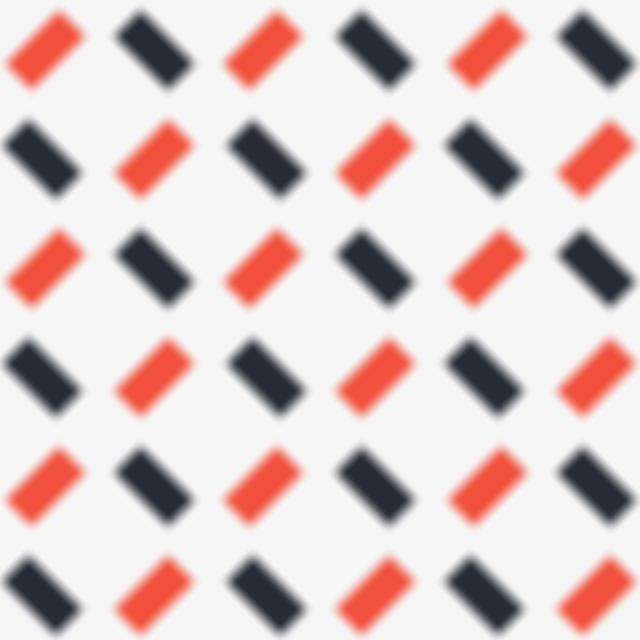
Give the GLSL for this pattern, as a Shadertoy shader.

```glsl
const vec3 PAPER = vec3(0.966, 0.966, 0.966);
const vec3 RED = vec3(0.945, 0.318, 0.235);
const vec3 INK = vec3(0.150, 0.168, 0.205);

const vec2 PITCH = vec2(0.1727, 0.1704);         // spacing of bar centres
const vec2 FIRST_CENTRE = vec2(0.0684, 0.0695);  // lower left bar
const vec2 HALF_SIZE = vec2(0.0592, 0.0289);     // half length, half width
const float SOFTNESS = 0.0150;                   // half width of the blurred edge
const float SWAY = 0.0025;                       // sideways drift of even columns
const float HALF_PI = 1.5707963;

// Coverage of a soft-edged box; multiplying the axes rounds its corners
float softBox(vec2 p, vec2 halfSize, float softness) {
    vec2 inside = smoothstep(-softness, softness, halfSize - abs(p));
    return inside.x * inside.y;
}

// Diagonal frame: slope +1 rises to the right, -1 falls
vec2 toDiagonal(vec2 p, float slope) {
    return vec2(p.x + slope * p.y, p.y - slope * p.x) * sqrt(0.5);
}

void mainImage(out vec4 fragColor, in vec2 fragCoord) {
    vec2 uv = fragCoord / iResolution.y;

    // Nearest bar in the grid
    vec2 cell = floor((uv - FIRST_CENTRE) / PITCH + 0.5);
    vec2 p = uv - FIRST_CENTRE - cell * PITCH;

    // Checkerboard of rising red and falling dark bars
    float isRed = mod(cell.x + cell.y, 2.0);
    float slope = 2.0 * isRed - 1.0;
    p.x -= slope * SWAY * cos(HALF_PI * cell.x);

    float softness = max(SOFTNESS, 0.75 / iResolution.y);
    float bar = softBox(toDiagonal(p, slope), HALF_SIZE, softness);
    vec3 color = mix(PAPER, mix(INK, RED, isRed), bar);
    fragColor = vec4(color, 1.0);
}
```
